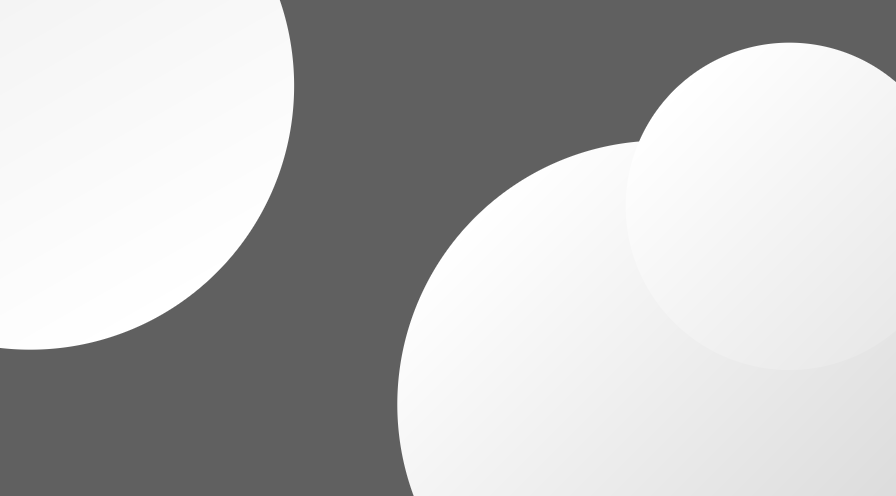
Write a Shadertoy shader that draws this background.

```glsl
// Three large pale discs on a flat grey ground, two of them overlapping.
// Each disc is a circle distance with a soft one-pixel edge, filled by a
// linear gradient that runs across its diameter.

// Lays a disc over the ground; the fill goes from one grey to the other along a direction.
vec3 addDisc(vec3 ground, vec2 p, vec2 center, float radius,
             vec2 direction, float startGrey, float endGrey) {
    vec2 offset = p - center;
    float along = dot(offset, normalize(direction)) / radius;
    float grey = mix(startGrey, endGrey, clamp(0.5 + 0.5 * along, 0.0, 1.0));
    float edge = (length(offset) - radius) * iResolution.y;
    float coverage = clamp(0.5 - edge, 0.0, 1.0);
    return mix(ground, vec3(grey), coverage);
}

void mainImage(out vec4 fragColor, in vec2 fragCoord) {
    // Canvas heights, origin at the lower left
    vec2 p = fragCoord / iResolution.y;

    // Flat ground
    vec3 color = vec3(0.378);

    // Upper left disc, brightening downwards
    color = addDisc(color, p, vec2(0.061, 0.827), 0.532, vec2(0.5, -0.87), 0.935, 1.0);

    // Lower right disc, shaded towards the corner
    color = addDisc(color, p, vec2(1.333, 0.1846), 0.532, vec2(1.0, -1.0), 1.0, 0.855);

    // Smaller disc in front of it
    color = addDisc(color, p, vec2(1.5915, 0.584), 0.330, vec2(1.0, -1.0), 1.0, 0.912);

    fragColor = vec4(color, 1.0);
}
```
